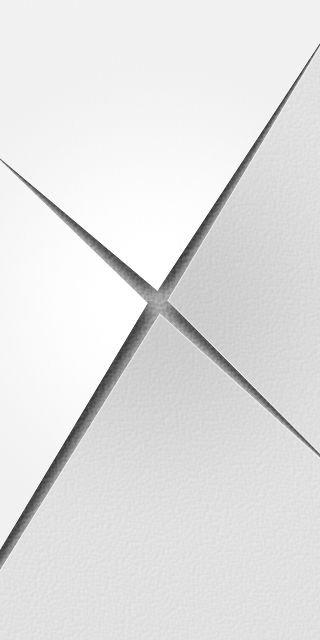
A Shadertoy shader for this background:

```glsl
const vec2 CENTER = vec2(0.497, 1.058);
const vec2 TOP_APEX = vec2(0.492, 1.091);
const vec2 RIGHT_APEX = vec2(0.523, 1.061);
const vec2 BOTTOM_APEX = vec2(0.499, 1.021);
const vec2 LEFT_APEX = vec2(0.462, 1.053);
const float LIT_NEAR = 1.0;
const float LIT_FAR = 0.945;
const float SHADED_NEAR = 0.80;
const float SHADED_FAR = 0.88;
const float GROOVE_DARK = 0.27;
const float GROOVE_LIGHT = 0.62;
const float CROSS_TONE = 0.67;
const float CROSS_RADIUS = 0.052;
const float RIM_WIDTH = 0.0028;
const float GRAIN_CELLS = 95.0;
const float GRAIN_SHADED = 0.030;
const float GRAIN_LIT = 0.005;
const float GRAIN_GROOVE = 0.09;

// Signed distance to a line, positive on the left of a -> b
float leftOf(vec2 p, vec2 a, vec2 b) {
    vec2 d = normalize(b - a), q = p - a;
    return d.x * q.y - d.y * q.x;
}

// Depth inside a wedge, its sides given counterclockwise
float wedge(vec2 p, vec2 apex, vec2 first, vec2 second) {
    return min(leftOf(p, apex, first), -leftOf(p, apex, second));
}

vec2 hash2(vec2 c) {
    vec3 q = fract(c.xyx * vec3(0.1031, 0.1030, 0.0973));
    q += dot(q, q.yzx + 33.33);
    return fract((q.xx + q.yz) * q.zy);
}

// Distance to the nearest cell point
float cellular(vec2 p) {
    vec2 cell = floor(p), f = fract(p);
    float nearest = 2.0;
    for (int y = -1; y <= 1; y++)
    for (int x = -1; x <= 1; x++) {
        vec2 o = vec2(x, y);
        nearest = min(nearest, length(o + hash2(cell + o) - f));
    }
    return nearest;
}

// Embossed paper fibre lit from the upper left
float paperGrain(vec2 p) {
    vec2 q = p * GRAIN_CELLS;
    vec2 lightStep = vec2(-0.3, 0.3);
    return cellular(q + lightStep) - cellular(q - lightStep);
}

void mainImage(out vec4 fragColor, in vec2 fragCoord) {
    vec2 p = fragCoord / iResolution.xy * vec2(1.0, 2.0);
    float px = 1.0 / iResolution.x;
    float r = length(p - CENTER);
    float grain = paperGrain(p);

    // Four sheets meeting near the crossing
    float top = wedge(p, TOP_APEX, vec2(1.0, 1.865), vec2(0.0, 1.505));
    float right = wedge(p, RIGHT_APEX, vec2(1.0, 0.581), vec2(1.0, 1.857));
    float bottom = wedge(p, BOTTOM_APEX, vec2(0.0, 0.219), vec2(1.0, 0.570));
    float left = wedge(p, LEFT_APEX, vec2(0.0, 1.500), vec2(0.0, 0.281));
    float lit = max(top, left);
    float shaded = max(right, bottom);

    // Groove: dark below its upper sheet, paler toward the lower one
    vec2 arm = p - CENTER;
    bool steep = arm.x * arm.y > 0.0;
    float fromUpper = max(-(steep ? lit : max(top, right)), 0.0);
    float fromLower = max(-(steep ? shaded : max(left, bottom)), 0.0);
    float across = fromUpper / (fromUpper + fromLower + 1e-5);
    float tone = mix(GROOVE_DARK, GROOVE_LIGHT, smoothstep(0.1, 1.1, across));
    tone += steep ? 0.0 : 0.06;
    tone = mix(tone, CROSS_TONE, exp(-pow(r / CROSS_RADIUS, 2.0)));
    tone += GRAIN_GROOVE * grain;

    // Shaded sheets with a bright cut rim
    float paper = mix(SHADED_NEAR, SHADED_FAR, smoothstep(0.05, 0.75, r));
    paper += GRAIN_SHADED * grain;
    float rim = 1.0 - smoothstep(0.0, RIM_WIDTH + px, shaded);
    paper = mix(paper, 0.97, 0.75 * rim);
    tone = mix(tone, paper, smoothstep(-0.5 * px, 0.5 * px, shaded));

    // Lit sheets, brightest at the crossing
    paper = mix(LIT_NEAR, LIT_FAR, smoothstep(0.12, 0.8, r));
    paper += GRAIN_LIT * grain;
    tone = mix(tone, paper, smoothstep(-0.5 * px, 0.5 * px, lit));

    fragColor = vec4(vec3(clamp(tone, 0.0, 1.0)), 1.0);
}
```
